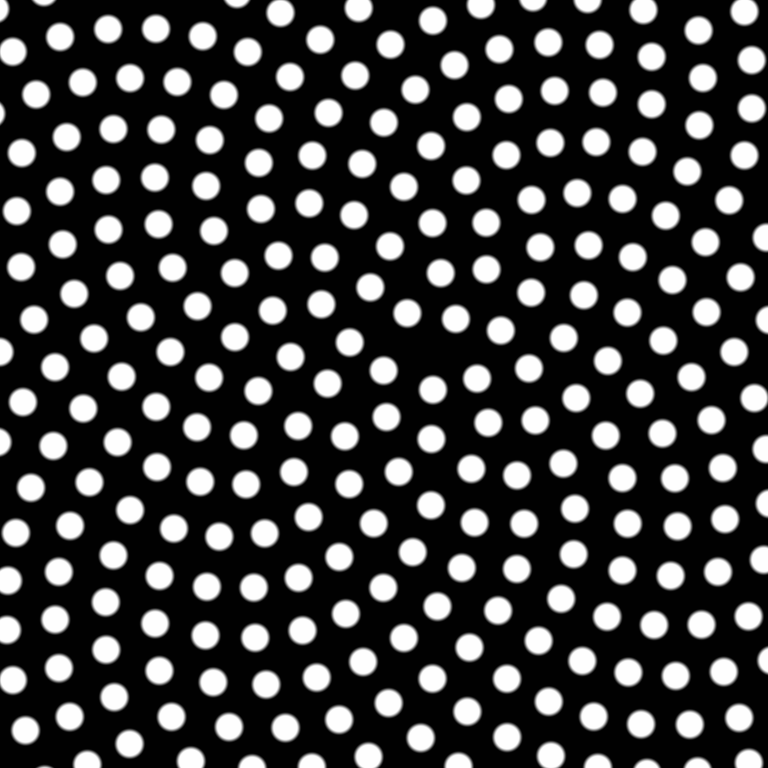
This pattern is drawn by a three.js fragment shader. Its source:

```glsl
// Sunflower spiral of soft-edged white dots on black
varying vec2 vUv;

const float SPREAD = 0.03584;     // spiral radius grows as SPREAD * sqrt(n)
const float DOT_RADIUS = 0.0178;
const float EDGE = 0.0033;        // half width of the soft rim

// Centre of the n-th seed, turning clockwise by 137.5 degrees each step
vec2 seedPosition(float n) {
  float angle = -radians(mod(n * 137.5, 360.0));
  return SPREAD * sqrt(n) * vec2(cos(angle), sin(angle));
}

void main() {
  vec2 p = vUv - vec2(0.526, 0.5417);

  // Only seeds whose ring passes close to this point can cover it
  float reach = DOT_RADIUS + EDGE;
  float inner = max(length(p) - reach, 0.0) / SPREAD;
  float outer = (length(p) + reach) / SPREAD;
  float first = max(1.0, floor(inner * inner));
  float last = outer * outer;

  float nearest = 1.0;
  for (int i = 0; i < 64; i++) {
    float n = first + float(i);
    if (n > last) break;
    nearest = min(nearest, distance(p, seedPosition(n)));
  }

  float dotMask = 1.0 - smoothstep(DOT_RADIUS - EDGE, DOT_RADIUS + EDGE, nearest);
  gl_FragColor = vec4(vec3(mix(0.005, 0.995, dotMask)), 1.0);
}
```
